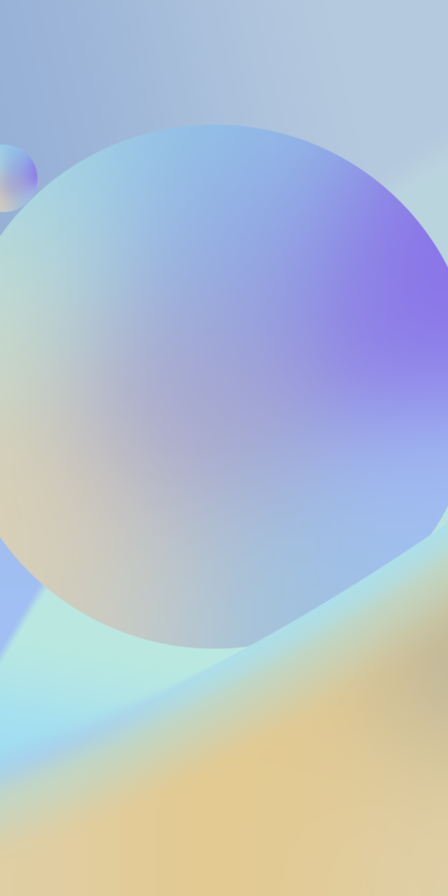
This background is drawn by a Shadertoy shader. Its source:

```glsl
// Soft gradient spheres floating above pale and sandy waves.

const vec3 SKY_BLUE   = vec3(0.59, 0.69, 0.84);
const vec3 SKY_PALE   = vec3(0.71, 0.79, 0.87);
const vec3 PERIWINKLE = vec3(0.63, 0.75, 0.95);
const vec3 MIST       = vec3(0.73, 0.83, 0.87);
const vec3 MINT       = vec3(0.73, 0.91, 0.88);
const vec3 AQUA       = vec3(0.63, 0.87, 0.95);
const vec3 SAND       = vec3(0.89, 0.79, 0.57);
const vec3 WARM_GREY  = vec3(0.75, 0.72, 0.60);
const vec3 CREAM      = vec3(0.87, 0.82, 0.69);
const vec3 AZURE      = vec3(0.57, 0.77, 0.91);
const vec3 VIOLET     = vec3(0.54, 0.44, 0.91);
const vec3 LILAC      = vec3(0.65, 0.65, 0.81);

// Bell-shaped falloff around a centre
float bell(vec2 p, vec2 centre, float falloff) {
    vec2 d = p - centre;
    return exp(-falloff * dot(d, d));
}

// Colour premultiplied by its bell weight, weight in alpha
vec4 glow(vec2 p, vec2 centre, vec3 colour, float falloff) {
    return vec4(colour, 1.0) * bell(p, centre, falloff);
}

// Height of a parabolic wave crest
float crest(float x, float base, float slope, float bend) {
    return base + x * (slope + bend * x);
}

// Coverage of a region where d is negative, blurred over the given width
float cover(float d, float blur) {
    return 1.0 - smoothstep(-blur, blur, d);
}

// Weighted blend of lights over a ball of unit radius
vec3 ballColour(vec2 q) {
    // Keep the weights finite far from the ball
    q *= min(1.0, 1.4 / max(length(q), 0.001));
    vec4 sum = glow(q, vec2(0.0, 1.05), AZURE, 4.5);
    sum += glow(q, vec2(-0.62, 0.75), mix(AZURE, MINT, 0.5), 4.5);
    sum += glow(q, vec2(-0.90, 0.25), mix(MINT, CREAM, 0.45), 4.5);
    sum += glow(q, vec2(-0.78, -0.45), CREAM, 4.5);
    sum += glow(q, vec2(-0.40, -0.85), mix(CREAM, PERIWINKLE, 0.25), 4.5);
    sum += glow(q, vec2(0.22, -0.90), vec3(0.62, 0.76, 0.87), 4.0);
    sum += glow(q, vec2(0.88, -0.50), PERIWINKLE, 4.0);
    sum += glow(q, vec2(0.78, 0.38), VIOLET, 4.0);
    sum += glow(q, vec2(-0.12, -0.05), LILAC, 4.0);
    sum += glow(q, vec2(0.10, 0.60), vec3(0.57, 0.66, 0.89), 4.5);
    return sum.rgb / sum.a;
}

// Paints a ball over the given colour; shift moves its lighting
vec3 paintBall(vec3 under, vec2 p, vec2 centre, float radius, vec2 shift, float edge) {
    vec2 q = (p - centre) / radius;
    float d = length(p - centre) - radius;
    return mix(under, ballColour(q + shift), cover(d, edge));
}

vec3 skyColour(vec2 p) {
    vec3 c = mix(SKY_BLUE, SKY_PALE, smoothstep(-0.1, 0.9, p.x + 0.25 * (p.y - 1.8)));
    return mix(PERIWINKLE, c, smoothstep(0.6, 1.5, p.y));
}

vec3 mistColour(vec2 p) {
    vec3 c = mix(AQUA, MINT, smoothstep(0.32, 0.62, p.y + 0.2 * p.x));
    return mix(c, MIST, smoothstep(0.6, 1.3, p.y));
}

vec3 duneColour(vec2 p, float depth) {
    vec3 rim = mix(vec3(0.66, 0.81, 0.92), vec3(0.68, 0.87, 0.91), smoothstep(0.1, 0.5, p.x));
    vec3 body = mix(CREAM, SAND, 0.4 + 0.6 * smoothstep(0.0, 0.5, p.x));
    body = mix(body, WARM_GREY, bell(p, vec2(1.08, 0.52), 14.0));
    body = mix(body, CREAM, 0.7 * bell(p, vec2(1.05, 0.0), 9.0));
    vec3 c = mix(rim, vec3(0.75, 0.84, 0.78), smoothstep(0.0, 0.09, depth));
    return mix(c, body, smoothstep(0.04, 0.23, depth));
}

void mainImage(out vec4 fragColor, in vec2 fragCoord) {
    // Canvas is two units high, about one unit wide
    vec2 p = 2.0 * fragCoord / iResolution.y;
    float edge = 2.0 / iResolution.y;

    vec3 colour = skyColour(p);

    // Distant pale wave
    float mistEdge = p.y - crest(p.x, 0.53, 1.70, -0.56);
    colour = mix(colour, mistColour(p), cover(mistEdge, mix(0.025, 0.05, p.x)));

    // Floating balls
    colour = paintBall(colour, p, vec2(0.008, 1.602), 0.0755, vec2(-0.35, 0.15), edge);
    colour = paintBall(colour, p, vec2(0.479, 1.137), 0.585, vec2(0.0), edge);

    // Foreground dune, blurred toward the left
    float slope = 0.371 + 0.32 * p.x;
    float duneEdge = (p.y - crest(p.x, 0.302, 0.371, 0.16)) / sqrt(1.0 + slope * slope);
    float blur = mix(0.045, edge, smoothstep(0.0, 0.55, p.x));
    colour = mix(colour, duneColour(p, -duneEdge), cover(duneEdge, blur));

    fragColor = vec4(colour, 1.0);
}
```
